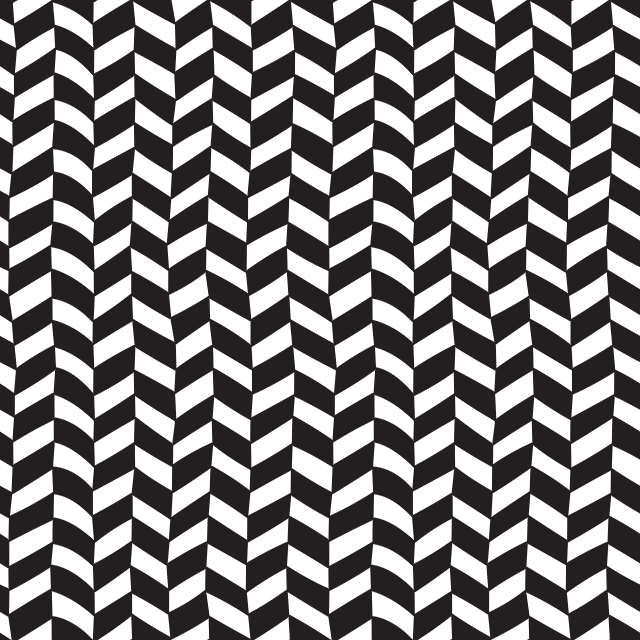
Give the GLSL for this pattern, as a WebGL 1 fragment shader.

```glsl
precision highp float;
// Hand-cut herringbone: 16 swaying columns of slanted black and white blocks.
// Neighbouring columns share jittered vertices on a common wavy boundary;
// each white block is the area between two slightly bowed edges.
uniform vec2 u_resolution;

const float TAU = 6.2831853;
const float COLUMNS = 16.0;       // columns across
const float HALF_ROWS = 26.0;     // black plus white blocks down each column
const float REPEAT_COLUMNS = 8.0; // columns before the wobble repeats
const float REPEAT_ROWS = 13.0;   // half rows before the wobble repeats
const float FIRST_COLUMN = 0.25;  // left boundary, in columns
const float X_JITTER = 0.03;      // in columns
const float Y_JITTER = 0.08;      // in half rows
const float EDGE_GAP = 0.055;     // black margin above and below, in half rows
const float SIDE_GAP = 0.0007;    // black margin at the sides, in canvas units
const float SLANT_COS = 0.856;    // turns vertical gaps into true distances
const float RANDOM_BOW = 0.05;
const float STRONG_BOW = 0.16;    // extra bow of one column in each repeat
const vec3 INK = vec3(0.137, 0.122, 0.127);
const vec3 PAPER = vec3(1.0);

// Wrapped signed noise per vertex, from -1 to 1
float jitter(float column, float row, float seed) {
  vec2 cell = vec2(mod(column, REPEAT_COLUMNS), mod(row, REPEAT_ROWS));
  return 2.0 * fract(sin(dot(cell, vec2(12.99, 78.23)) + seed) * 4375.85) - 1.0;
}

// Sideways shift of one vertex, in columns
float vertexShift(float column, float row) {
  float turn = TAU * column / REPEAT_COLUMNS;
  float spacing = 0.04 + 0.05 * sin(turn);
  float amplitude = 0.069 + 0.031 * cos(2.0 * turn) - 0.035 * sin(turn);
  float phase = TAU * (-row / REPEAT_ROWS - 0.2);
  float sway = cos(phase - 0.35 + 0.4 * cos(phase));
  return spacing + amplitude * sway + X_JITTER * jitter(column, row, 1.7);
}

// Boundary position at a height, straight between vertices
float boundaryX(float column, float y) {
  float row = floor(y);
  return column + mix(vertexShift(column, row),
                      vertexShift(column, row + 1.0), y - row);
}

float vertexY(float column, float row) {
  return row + Y_JITTER * jitter(column, row, 5.3);
}

// Height of a slanted edge at a fraction u across its column
float edgeY(float column, float row, float slant, float u) {
  float strong = 1.0 - step(0.5, abs(mod(column, REPEAT_COLUMNS) - 1.0));
  float bow = STRONG_BOW * strong + RANDOM_BOW * jitter(column, row, 9.1);
  return mix(vertexY(column, row), vertexY(column + 1.0, row + slant), u)
       + bow * 4.0 * u * (1.0 - u);
}

void main() {
  vec2 uv = gl_FragCoord.xy / u_resolution;
  float x = uv.x * COLUMNS - FIRST_COLUMN;
  float y = uv.y * HALF_ROWS;

  // Column that holds this point
  float column = floor(x);
  if (x < boundaryX(column, y)) column -= 1.0;
  else if (x >= boundaryX(column + 1.0, y)) column += 1.0;
  float left = boundaryX(column, y);
  float right = boundaryX(column + 1.0, y);
  float u = (x - left) / (right - left);

  // Nearest white block: odd rows, rising in even columns
  float slant = 1.0 - 2.0 * mod(column, 2.0);
  float row = 2.0 * floor((y - slant * u - 0.5) / 2.0) + 1.0;
  float bottom = edgeY(column, row, slant, u) + EDGE_GAP;
  float top = edgeY(column, row + 1.0, slant, u) - EDGE_GAP;

  // Distance inside the block, in canvas units
  float inRows = min(y - bottom, top - y) * SLANT_COS / HALF_ROWS;
  float inSides = min(x - left, right - x) / COLUMNS - SIDE_GAP;
  float inside = min(inRows, inSides);
  float white = clamp(inside * u_resolution.y + 0.5, 0.0, 1.0);
  gl_FragColor = vec4(mix(INK, PAPER, white), 1.0);
}
```
